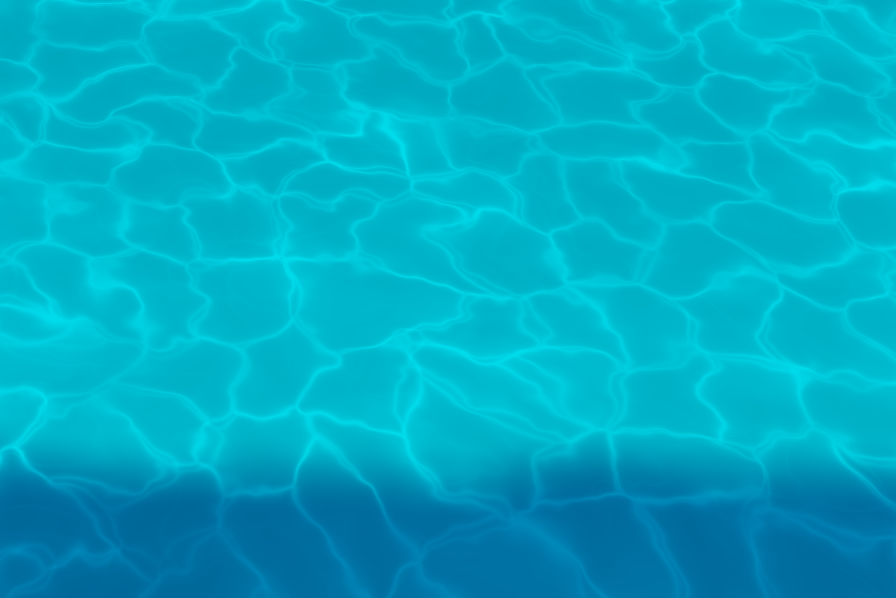
This texture is drawn by a WebGL 2 fragment shader. Its source:

```glsl
#version 300 es
precision highp float;
// Sunlit pool water: caustic filaments over a turquoise floor and a deep blue edge.
// Warped cell borders, drawn twice with drifting offsets, give forked light lines;
// ridged noise adds faint wisps, and a perspective stretch flattens the far water.

uniform vec2 u_resolution;
out vec4 fragColor;

const vec3 LIT_BASE = vec3(0.0, 0.665, 0.752);
const vec3 LIT_GLOW = vec3(0.0, 0.860, 0.920);
const vec3 DEEP_BASE = vec3(0.0, 0.405, 0.598);
const vec3 DEEP_GLOW = vec3(0.0, 0.545, 0.735);
const float CELL_DENSITY = 5.2;   // cells per canvas height, near edge
const float FAR_SQUEEZE = 0.85;   // vertical compression with distance
const float FAR_NARROW = 0.45;    // horizontal compression with distance
const float WARP = 0.62;          // bend of the filaments
const float SPLIT = 0.34;         // distance between paired filaments
const float CORE_WIDTH = 0.065;
const float HALO_WIDTH = 0.30;
const float SHELF_LOW = 0.145;    // height range of the fade to deep water
const float SHELF_HIGH = 0.275;

// Integer hash giving two values in 0..1
vec2 hash2(vec2 cell) {
  uvec2 v = uvec2(ivec2(cell) + 4096) * 1664525u + 1013904223u;
  v.x += v.y * 1664525u;
  v.y += v.x * 1664525u;
  v ^= v >> 16u;
  v.x += v.y * 1664525u;
  v.y += v.x * 1664525u;
  v ^= v >> 16u;
  return vec2(v & 65535u) / 65535.0;
}

// Two independent channels of smooth value noise
vec2 noise2(vec2 p) {
  vec2 i = floor(p), f = p - i;
  f = f * f * f * (f * (f * 6.0 - 15.0) + 10.0);
  return mix(mix(hash2(i), hash2(i + vec2(1, 0)), f.x),
             mix(hash2(i + vec2(0, 1)), hash2(i + vec2(1, 1)), f.x), f.y);
}

vec2 warpField(vec2 p) {
  return (noise2(p * 1.1) - 0.5) + 0.42 * (noise2(p * 2.7 + 17.0) - 0.5)
       + 0.14 * (noise2(p * 6.1 + 41.0) - 0.5);
}

// Gap between nearest and second nearest cell point, zero on a border
float borderGap(vec2 p) {
  vec2 i = floor(p), f = p - i;
  float first = 9.0, second = 9.0;
  for (int y = -1; y <= 1; y++)
    for (int x = -1; x <= 1; x++) {
      vec2 o = vec2(x, y);
      float d = length(o + 0.08 + 0.84 * hash2(i + o) - f);
      second = min(second, max(first, d));
      first = min(first, d);
    }
  return second - first;
}

float filament(float gap, float width) {
  return exp(-(sqrt(gap * gap + 0.0006) - 0.0245) / width);
}

// Thin curved wisps along the mid level of the noise
float wisps(vec2 p) {
  vec2 n = abs(noise2(p) - 0.5);
  return exp(-n.x / 0.035) + 0.6 * exp(-n.y / 0.025);
}

void main() {
  vec2 uv = gl_FragCoord.xy / u_resolution.y;
  float mid = 0.5 * u_resolution.x / u_resolution.y;

  // Perspective water plane
  vec2 plane = CELL_DENSITY * vec2((uv.x - mid) * (1.0 + FAR_NARROW * uv.y),
                                   uv.y * (1.0 + FAR_SQUEEZE * uv.y));
  plane += vec2(0.12 * plane.y, 0.10 * plane.x);
  vec2 bent = plane + WARP * warpField(plane);
  vec2 drift = SPLIT * (noise2(plane * 0.9 + 73.0) - 0.5)
             + 0.16 * (noise2(plane * 2.3 + 29.0) - 0.5);

  // Light gathered by filaments, halos, broad patches and wisps
  float gapA = borderGap(bent);
  float gapB = borderGap(bent + drift);
  vec2 strength = noise2(plane * 1.3 + 91.0);
  vec2 patches = noise2(plane * 0.75 + 53.0);
  float cloud = mix(patches.x, noise2(bent * 1.7 + 11.0).y, 0.4);
  float lines = filament(gapA, CORE_WIDTH) * (0.16 + 0.42 * strength.x)
              + filament(gapB, CORE_WIDTH * 0.8) * (0.08 + 0.32 * strength.y);
  float halo = filament(min(gapA, gapB), HALO_WIDTH) * (0.08 + 0.34 * cloud);
  float fine = wisps(bent * vec2(1.3, 1.8) + 2.0 * drift + 61.0) * patches.y;
  float light = lines + halo + 0.13 * fine + 0.24 * smoothstep(0.25, 0.9, cloud);

  // Brighter band above the shelf, dimmer far water
  float band = exp(-pow((uv.y - 0.38) / 0.2, 2.0));
  float litLight = light * 0.85 + 0.13 * band - 0.08 * smoothstep(0.6, 1.0, uv.y);

  // Uneven fade into the deep edge
  float wobble = 0.05 * (noise2(vec2(uv.x * 4.0, 7.0)).x - 0.5) + 0.025 * (light - 0.3);
  float shelf = smoothstep(SHELF_LOW, SHELF_HIGH, uv.y + wobble);
  vec3 lit = mix(LIT_BASE, LIT_GLOW, clamp(litLight, -0.1, 1.0));
  vec3 deep = mix(DEEP_BASE, DEEP_GLOW, clamp(light * 0.8, 0.0, 1.0));
  fragColor = vec4(mix(deep, lit, shelf), 1.0);
}
```
